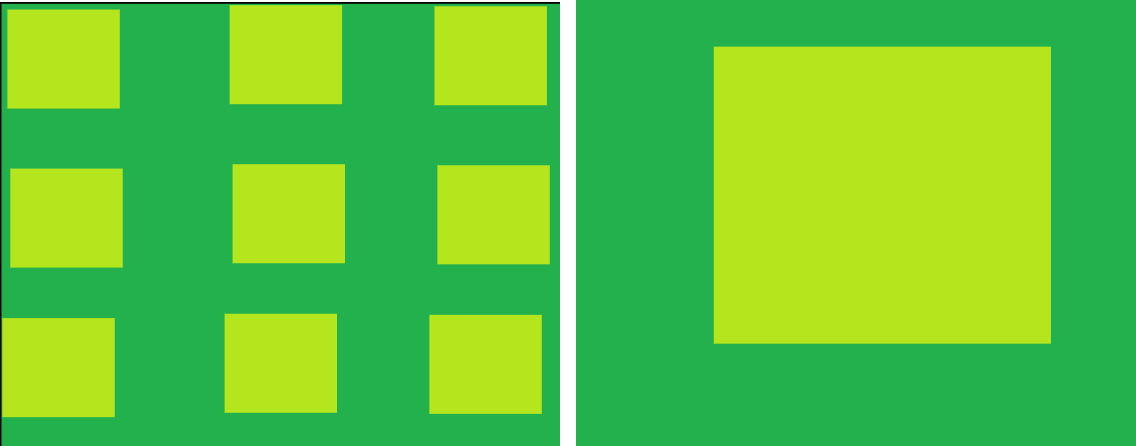
Left, the full canvas; right, a detail of the centre.
A Shadertoy shader for this pattern:

```glsl
// Draws a loose 3 by 3 grid of lime rectangles on green, with a thin dark line at the top and left.

const vec3 GREEN = vec3(0.135, 0.694, 0.300);
const vec3 LIME  = vec3(0.710, 0.902, 0.114);
const vec3 BLACK = vec3(0.0);
const vec3 WHITE = vec3(0.99);

// Layout in canvas heights, measured from the top left
const vec2 HALF_SIZE = vec2(0.1260, 0.1110);
const vec3 COLUMN_X  = vec3(0.1426, 0.6410, 1.1002);
const vec3 ROW_Y     = vec3(0.1324, 0.4890, 0.8243);
const vec3 ROW_SHIFT_X    = vec3(0.0, 0.0065, -0.0114);
const vec3 COLUMN_SHIFT_Y = vec3(0.0, -0.0098, -0.0074);

const float LEFT_LINE   = 0.0033;
const float TOP_MARGIN  = 0.0045;
const float TOP_LINE_END = 0.0085;

float boxDistance(vec2 p, vec2 halfSize) {
    vec2 d = abs(p) - halfSize;
    return length(max(d, 0.0)) + min(max(d.x, d.y), 0.0);
}

// Coverage of the region where the distance is negative
float fill(float dist, float pixel) {
    return clamp(0.5 - dist / pixel, 0.0, 1.0);
}

// Rows slide sideways and columns slide vertically
vec2 cellCenter(int column, int row) {
    return vec2(COLUMN_X[column] + ROW_SHIFT_X[row],
                ROW_Y[row] + COLUMN_SHIFT_Y[column]);
}

float gridDistance(vec2 p, vec2 halfSize) {
    float dist = 1e3;
    for (int row = 0; row < 3; row++) {
        for (int column = 0; column < 3; column++) {
            dist = min(dist, boxDistance(p - cellCenter(column, row), halfSize));
        }
    }
    return dist;
}

void mainImage(out vec4 fragColor, in vec2 fragCoord) {
    float pixel = 1.0 / iResolution.y;
    vec2 p = vec2(fragCoord.x, iResolution.y - fragCoord.y) * pixel;

    // Rectangles
    vec3 color = mix(GREEN, LIME, fill(gridDistance(p, HALF_SIZE), pixel));

    // Border lines, then the pale strip above them
    float lineDistance = min(p.x - LEFT_LINE, p.y - TOP_LINE_END);
    color = mix(color, BLACK, fill(lineDistance, pixel));
    color = mix(color, WHITE, fill(p.y - TOP_MARGIN, pixel));

    fragColor = vec4(color, 1.0);
}
```
